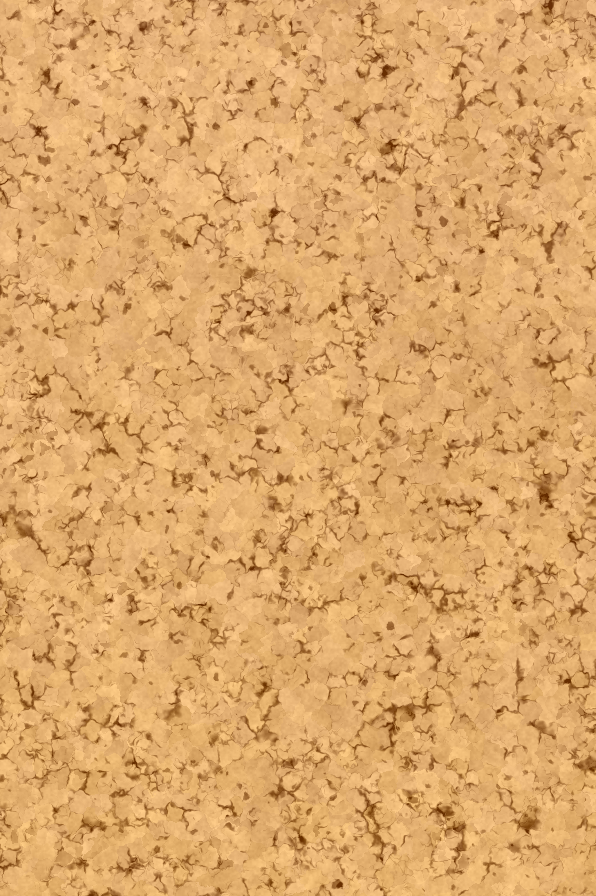
This texture is drawn by a Shadertoy shader. Its source:

```glsl
// Pressed cork board: packed pale grains, broken dark seams and scattered pits.

const vec3 BARK_BROWN = vec3(0.51, 0.29, 0.09);
const vec3 PALE_CORK = vec3(0.945, 0.745, 0.495);

// Sine-free hash: two random values per point.
vec2 hash2(vec2 p) {
    vec3 q = fract(p.xyx * vec3(0.1031, 0.1030, 0.0973));
    q += dot(q, q.yzx + 33.33);
    return fract((q.xx + q.yz) * q.zy);
}

float valueNoise(vec2 p) {
    vec2 cell = floor(p);
    vec2 f = fract(p);
    f = f * f * (3.0 - 2.0 * f);
    float low = mix(hash2(cell).x, hash2(cell + vec2(1.0, 0.0)).x, f.x);
    float high = mix(hash2(cell + vec2(0.0, 1.0)).x, hash2(cell + 1.0).x, f.x);
    return mix(low, high, f.y);
}

float fbm(vec2 p) {
    float sum = 0.0;
    float weight = 0.5;
    for (int i = 0; i < 3; i++) {
        sum += weight * valueNoise(p);
        p = mat2(1.6, 1.2, -1.2, 1.6) * p + 17.0;
        weight *= 0.5;
    }
    return sum / 0.875;
}

// Bends the plane so that grain outlines become ragged.
vec2 ragged(vec2 p, float frequency, float amount) {
    vec2 q = p * frequency;
    return p + amount * (vec2(fbm(q), fbm(q + 71.0)) - 0.5);
}

// Returns seam distance, grain tint, grain relief and grain hue.
vec4 grains(vec2 p) {
    vec2 cell = floor(p);
    float nearest = 9.0;
    float second = 9.0;
    vec2 offset = vec2(0.0);
    vec2 id = vec2(0.0);
    for (int y = -1; y <= 1; y++) {
        for (int x = -1; x <= 1; x++) {
            vec2 neighbour = cell + vec2(x, y);
            vec2 toPixel = p - neighbour - hash2(neighbour);
            float d = length(toPixel);
            if (d < nearest) {
                second = nearest;
                nearest = d;
                offset = toPixel;
                id = neighbour;
            } else {
                second = min(second, d);
            }
        }
    }
    vec2 tint = hash2(id + 53.0);
    vec2 slope = hash2(id + 191.0) - 0.5;
    return vec4(second - nearest, tint.x, dot(offset, slope), tint.y);
}

// Dark broken line along grain borders; pixel is one pixel in grain units.
float seam(float distanceToSeam, float strength, float width, float pixel) {
    float reach = width * strength + 0.7 * pixel;
    return strength * (1.0 - smoothstep(0.0, reach, distanceToSeam));
}

// Small irregular holes, at most one per cell.
float pits(vec2 p, float density, float pixel) {
    vec2 cell = floor(p);
    vec2 chance = hash2(cell + 307.0);
    vec2 centre = 0.3 + 0.4 * hash2(cell + 409.0);
    vec2 d = p - cell - centre;
    d.x *= mix(0.6, 1.4, hash2(cell + 503.0).x);
    float radius = mix(0.07, 0.21, chance.y * chance.y);
    float hole = 1.0 - smoothstep(radius - pixel, radius + pixel, length(d));
    return hole * step(chance.x, density);
}

void mainImage(out vec4 fragColor, in vec2 fragCoord) {
    vec2 p = fragCoord / iResolution.y;
    float pixel = 1.0 / iResolution.y;

    // Two sizes of grain, both with torn outlines
    vec2 torn = ragged(p, 110.0, 0.014);
    vec4 coarse = grains(torn * 52.0);
    vec4 fine = grains(torn * 98.0 + 40.0);
    float crumbs = smoothstep(0.45, 0.6, fbm(p * 24.0 + 9.0));

    // Tone of the grains
    float tone = 0.905;
    tone += 0.17 * (coarse.y - 0.5) + 0.15 * coarse.z;
    tone += mix(0.06, 0.17, crumbs) * (fine.y - 0.5) + 0.10 * fine.z;
    tone += 0.17 * (fbm(p * 190.0) - 0.5) + 0.10 * (valueNoise(p * 400.0) - 0.5);
    tone += 0.12 * (fbm(p * 9.0 + 3.0) - 0.5);
    tone -= 0.24 * smoothstep(0.955, 0.97, fine.w) * crumbs;

    // Seams that open and close along the borders
    float coarseGap = smoothstep(0.42, 0.8, fbm(p * 62.0 + 5.0));
    float fineGap = smoothstep(0.46, 0.82, fbm(p * 75.0 + 31.0)) * mix(0.35, 1.0, crumbs);
    tone -= 0.85 * seam(coarse.x, coarseGap, 0.30, 52.0 * pixel);
    tone -= 0.70 * seam(fine.x, fineGap, 0.42, 98.0 * pixel);

    // Pits and larger bark flecks
    vec2 rough = ragged(p, 160.0, 0.008);
    tone -= 0.55 * pits(rough * 62.0, 0.16, 62.0 * pixel);
    tone -= 0.65 * pits(rough * 31.0 + 13.0, 0.07, 31.0 * pixel);

    // Cork colour, warmer in some grains and towards the bottom
    vec3 color = mix(BARK_BROWN, PALE_CORK, clamp(tone, -0.25, 1.12));
    color.b += 0.03 * (p.y - 0.5) - 0.035 * (coarse.w - 0.5);
    color += 0.012 * (abs(p.y - 0.5) * 2.0 - 0.5);
    fragColor = vec4(clamp(color, 0.0, 1.0), 1.0);
}
```
